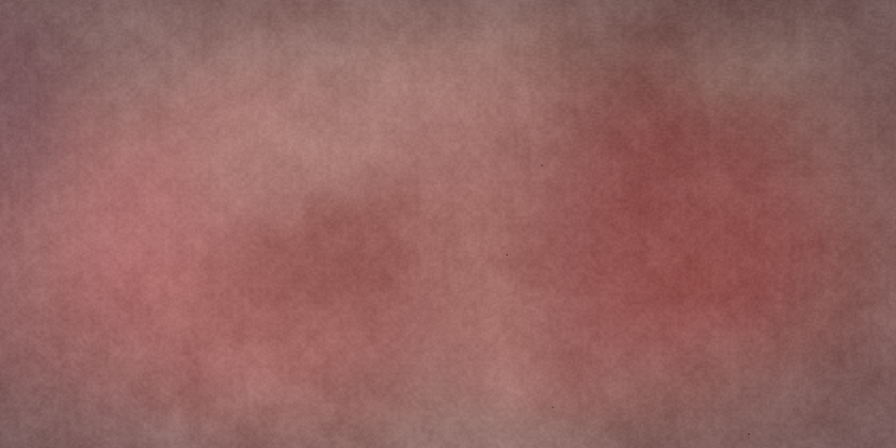
Write a Shadertoy shader that draws this background.

```glsl
float hash(vec2 p) {
    return fract(sin(dot(p, vec2(127.1, 311.7))) * 43758.5453);
}

float noise(vec2 p) {
    vec2 i = floor(p), f = fract(p);
    f = f * f * (3.0 - 2.0 * f);
    return mix(mix(hash(i), hash(i + vec2(1, 0)), f.x),
               mix(hash(i + vec2(0, 1)), hash(i + vec2(1, 1)), f.x), f.y);
}

// Fractal noise centred on zero
float fbm(vec2 p) {
    float sum = 0.0, amp = 0.5;
    for (int i = 0; i < 5; i++) {
        sum += amp * (noise(p) - 0.5);
        p = mat2(1.6, 1.2, -1.2, 1.6) * p + 7.3;
        amp *= 0.5;
    }
    return sum;
}

// Soft elliptical wash of pigment
vec3 wash(vec3 base, vec3 tint, vec2 p, vec2 center, vec2 radius, float strength) {
    vec2 d = (p - center) / radius;
    return mix(base, tint, strength * exp(-dot(d, d)));
}

void mainImage(out vec4 fragColor, in vec2 fragCoord) {
    vec2 uv = fragCoord / iResolution.xy;
    vec2 p = uv * vec2(2.0, 1.0);

    // Ragged wash borders
    vec2 q = p + 0.16 * vec2(fbm(p * 4.0), fbm(p * 4.0 + 31.0));

    // Warm paper, cooler and browner towards the right
    vec3 col = mix(vec3(0.65, 0.455, 0.44), vec3(0.57, 0.40, 0.38), smoothstep(0.9, 1.9, q.x));

    // Grey and brown bands along the edges
    col = mix(col, vec3(0.55, 0.43, 0.41), 0.85 * smoothstep(0.72, 1.0, q.y));
    col = mix(col, vec3(0.55, 0.43, 0.41), 0.8 * smoothstep(0.22, 0.0, q.y));
    col = wash(col, vec3(0.45, 0.34, 0.32), q, vec2(1.62, 1.0), vec2(0.55, 0.28), 0.85);

    // Pink and red pigment
    col = wash(col, vec3(0.71, 0.45, 0.45), q, vec2(0.25, 0.40), vec2(0.42, 0.32), 0.9);
    col = wash(col, vec3(0.62, 0.37, 0.35), q, vec2(0.62, 0.30), vec2(0.38, 0.25), 0.65);
    col = wash(col, vec3(0.57, 0.34, 0.32), q, vec2(0.78, 0.45), vec2(0.22, 0.18), 0.8);
    col = wash(col, vec3(0.53, 0.29, 0.28), q, vec2(1.46, 0.62), vec2(0.30, 0.24), 0.9);
    col = wash(col, vec3(0.57, 0.30, 0.29), q, vec2(1.56, 0.37), vec2(0.34, 0.25), 0.9);

    // Pale worn areas
    col = wash(col, vec3(0.67, 0.50, 0.47), q, vec2(0.70, 0.70), vec2(0.24, 0.14), 0.75);
    col = wash(col, vec3(0.65, 0.49, 0.46), q, vec2(1.03, 0.81), vec2(0.20, 0.14), 0.65);
    col = wash(col, vec3(0.66, 0.45, 0.42), q, vec2(1.10, 0.38), vec2(0.13, 0.28), 0.65);
    col = wash(col, vec3(0.62, 0.50, 0.48), q, vec2(0.27, 0.90), vec2(0.17, 0.12), 0.6);
    col = wash(col, vec3(0.58, 0.46, 0.42), q, vec2(1.73, 0.86), vec2(0.15, 0.12), 0.65);

    // Darkened corners and sides
    vec2 edge = abs(uv - 0.5) * 2.0;
    float corner = smoothstep(0.62, 1.35, length(edge * vec2(1.0, 0.85)));
    col = mix(col, vec3(0.40, 0.31, 0.32), 0.55 * corner);
    col = wash(col, vec3(0.46, 0.32, 0.35), q, vec2(0.0, 0.80), vec2(0.15, 0.24), 0.6);

    // Cloudy mottling, strongest near the top and bottom
    col += vec3(0.09, 0.10, 0.10) * fbm(p * 7.0 + 12.0) * (0.6 + 0.8 * edge.y * edge.y);
    col += 0.06 * fbm(p * vec2(30.0, 24.0));

    // Paper grain
    col += 0.030 * (noise(p * 105.0) - 0.5) + 0.038 * (noise(p * 210.0 + 50.0) - 0.5);

    // Sparse dark specks
    vec2 cell = floor(p * 50.0);
    vec2 offset = fract(p * 50.0) - 0.3 - 0.4 * vec2(hash(cell + 3.0), hash(cell + 9.0));
    float speck = step(0.997, hash(cell)) * smoothstep(0.16, 0.04, length(offset));
    col *= 1.0 - 0.35 * speck;

    fragColor = vec4(clamp(col, 0.0, 1.0), 1.0);
}
```
